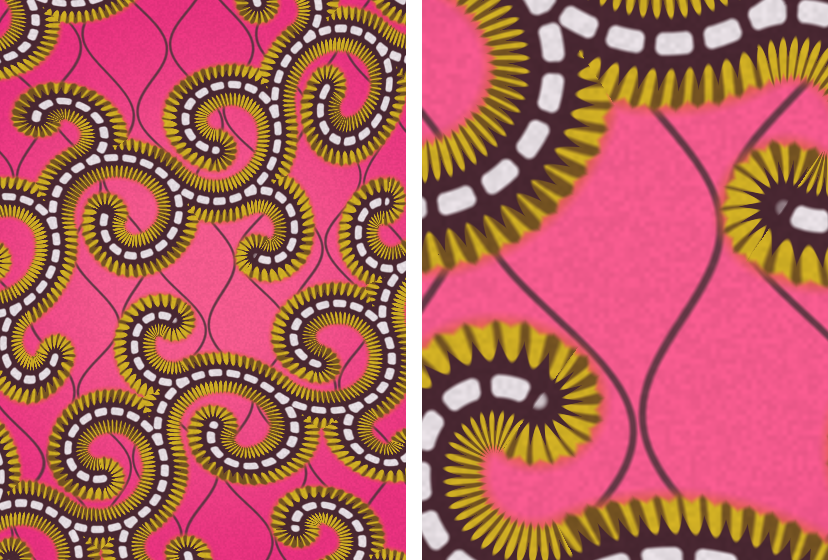
Left: the whole. Right: its middle third, enlarged.
This pattern is drawn by a Shadertoy shader. Its source:

```glsl
// Wax-print cloth: fringed, stitched vine scrolls over a pink ground with a wavy net.

const float TAU = 6.2831853;
const float SCROLL = 0.115;   // radius of a stem arc, in canvas heights
const float HALF_WAVE = 1.932; // chord of one stem arc, in scroll radii
const float ROW = 3.75;        // distance between stems, in scroll radii
const float STITCH = 0.2618;   // one tenth of a stem arc

float hash(vec2 c) {
    vec3 v = fract(c.xyx * 0.1031);
    v += dot(v, v.yzx + 33.33);
    return fract((v.x + v.y) * v.z);
}

float noise(vec2 p) {
    vec2 i = floor(p), f = fract(p);
    f = f * f * (3.0 - 2.0 * f);
    return mix(mix(hash(i), hash(i + vec2(1, 0)), f.x),
               mix(hash(i + vec2(0, 1)), hash(i + vec2(1, 1)), f.x), f.y);
}

// Pen that walks along tangent arcs: position, heading and length so far.
struct Pen { vec2 pos; float heading; float len; };

// Draws one arc. vine = distance, length along the stem, length along the fringe.
void arc(vec2 q, inout Pen pen, float turn, float radius, inout vec3 vine) {
    float side = sign(turn), sweep = abs(turn);
    vec2 centre = pen.pos + side * radius * vec2(-sin(pen.heading), cos(pen.heading));
    vec2 rel = q - centre;
    float along = mod(side * (atan(rel.y, rel.x) - pen.heading) + TAU / 4.0, TAU);

    float end = pen.len + sweep * radius;
    pen.heading += turn;
    pen.pos = centre + side * radius * vec2(sin(pen.heading), -cos(pen.heading));

    vec3 hit;
    if (along < sweep) {
        float s = pen.len + along * radius;
        hit = vec3(abs(length(rel) - radius), s, s);
    } else {
        vec2 tip = q - pen.pos;
        hit = vec3(length(tip), end, end + 0.25 * atan(tip.y, tip.x));
    }
    if (hit.x < vine.x) vine = hit;
    pen.len = end;
}

// Wavy stems; every half wave rolls into a curl and carries a small sprig.
vec3 vines(vec2 q) {
    vec3 vine = vec3(1e3, 0, 0);
    vec2 home = floor(q / vec2(HALF_WAVE, ROW));
    for (int j = 0; j < 2; j++)
    for (int i = -1; i < 2; i++) {
        vec2 cell = home + vec2(i, j);
        float seed = hash(cell + 40.0);
        vec2 l = q - vec2((cell.x + 0.5) * HALF_WAVE, cell.y * ROW);
        if (mod(cell.x, 2.0) > 0.5) l.y = -l.y;

        Pen pen = Pen(vec2(-0.5 * HALF_WAVE, 0), 1.309, 0.0);
        arc(l, pen, -2.618, 1.0, vine);
        arc(l, pen, -2.1, 0.73 + 0.06 * seed, vine);
        arc(l, pen, -2.0 - 0.6 * seed, 0.475, vine);

        float kind = hash(cell + 87.0);
        if (kind < 0.12) continue;
        if (kind > 0.55) l.x = -l.x;
        pen = Pen(vec2(0, 0.741), 0.0, 1.309);
        arc(l, pen, 2.3, 0.56 + 0.08 * seed, vine);
        arc(l, pen, 1.5 + 0.7 * seed, 0.39, vine);
    }
    return vine;
}

// Distance to neighbouring wavy threads that touch in turn.
float net(vec2 p) {
    p.x += 0.12 * p.y + 0.025 * noise(p * 7.0);
    float gap = 0.078, k0 = floor(p.x / gap), d = 1.0;
    for (int i = -1; i < 3; i++) {
        float k = k0 + float(i);
        float phase = p.y * 25.0 + k * TAU / 2.0 + 0.7 * hash(vec2(k + 50.0, 3.0));
        float x = gap * (k + 0.46 * sin(phase));
        d = min(d, abs(p.x - x) / length(vec2(1.0, gap * 11.5 * cos(phase))));
    }
    return d;
}

void mainImage(out vec4 fragColor, in vec2 fragCoord) {
    vec2 p = fragCoord / iResolution.y;
    float soft = max(1.0 / iResolution.y, 0.0016);
    vec2 middle = 0.5 * iResolution.xy / iResolution.y;

    // Tilt and bend the rows of stems.
    vec2 q = mat2(0.85, -0.53, 0.53, 0.85) * (p + vec2(0.06, 0.04)) / SCROLL;
    q += 0.2 * sin(q.yx * vec2(0.9, 0.7) + vec2(1.0, 2.5));
    vec3 vine = vines(q);
    float d = vine.x, e = soft / SCROLL;

    // Pink ground, lighter in the middle, with thin dark threads.
    vec3 dark = vec3(0.28, 0.15, 0.19);
    vec3 col = mix(vec3(0.95, 0.35, 0.55), vec3(0.90, 0.19, 0.49),
                   smoothstep(0.1, 0.55, length(p - middle)));
    col = mix(col, dark + 0.05, 0.9 * (1.0 - smoothstep(-soft, soft, net(p) - 0.0022)));

    // Blurred orange rim and ragged fringe of gold and olive.
    float tooth = abs(fract(3.0 * (vine.z + 0.12 * d) / STITCH) * 2.0 - 1.0);
    float patches = noise(q * 2.2 + 30.0);
    col = mix(col, vec3(0.86, 0.38, 0.25), 0.85 * (1.0 - smoothstep(0.29, 0.40, d)));
    vec3 fringe = mix(vec3(0.81, 0.68, 0.14), vec3(0.45, 0.32, 0.13),
                      smoothstep(0.25, 0.75, tooth + 0.7 * (patches - 0.5)));
    float rim = 0.305 + 0.035 * tooth + 0.02 * (noise(q * 9.0) - 0.5);
    col = mix(col, fringe, 1.0 - smoothstep(-1.5 * e, 1.5 * e, d - rim));

    // Dark core with bristles, then white stitches.
    col = mix(col, dark, 1.0 - smoothstep(-e, e, d - 0.13 - 0.11 * tooth * tooth));
    float s = (fract(vine.y / STITCH) - 0.5) * STITCH;
    float stitch = length(max(abs(vec2(s, d)) - vec2(0.06, 0.018), 0.0)) - 0.04;
    col = mix(col, vec3(0.89, 0.86, 0.88), 1.0 - smoothstep(-e, e, stitch));

    // Cloth grain.
    col *= 0.96 + 0.08 * noise(p * 330.0);
    fragColor = vec4(col, 1.0);
}
```
